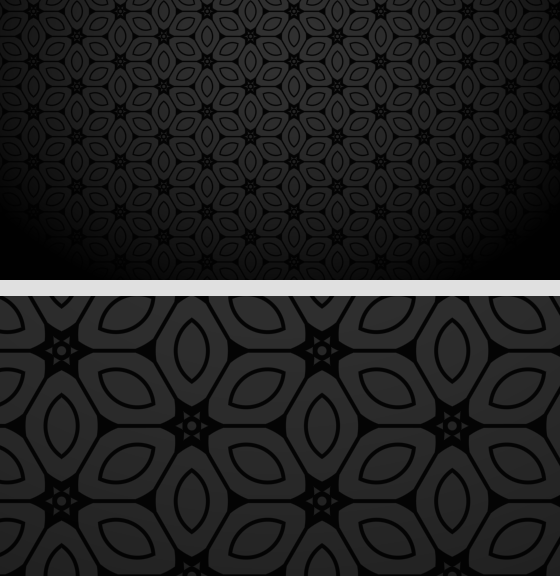
Top, the full canvas; bottom, a detail of the centre.
Give the GLSL for this pattern, as a WebGL 1 fragment shader.

```glsl
precision highp float;
// Dark lattice of six-petalled stars with outlined leaves, lit from the upper centre.

uniform vec2 u_resolution;

// Offset to the nearest point of a triangular lattice with unit vertical edges.
vec2 nearestStar(vec2 p) {
  vec2 cell = vec2(sqrt(3.0), 1.0);
  vec2 a = mod(p + 0.5 * cell, cell) - 0.5 * cell;
  vec2 b = mod(p, cell) - 0.5 * cell;
  return dot(a, a) < dot(b, b) ? a : b;
}

// Fold into one twelfth: x runs along a petal axis, y is the distance across it.
vec2 foldPetal(vec2 p) {
  float sector = radians(60.0);
  float angle = atan(p.x, p.y);
  angle = abs(mod(angle + 0.5 * sector, sector) - 0.5 * sector);
  return length(p) * vec2(cos(angle), sin(angle));
}

// Pointed leaf centred on the edge midpoint, made of two mirrored arcs.
float leaf(vec2 p, float halfLength, float halfWidth) {
  float radius = (halfLength * halfLength + halfWidth * halfWidth) / (2.0 * halfWidth);
  return length(p - vec2(0.5, halfWidth - radius)) - radius;
}

float fill(float d, float blur) {
  return 1.0 - smoothstep(-blur, blur, d);
}

void main() {
  vec2 uv = gl_FragCoord.xy / u_resolution;
  vec2 p = (gl_FragCoord.xy - vec2(0.5 * u_resolution.x, 0.0)) / u_resolution.y;
  float edge = 0.179;
  float blur = 0.8 / (u_resolution.y * edge);
  vec2 star = nearestStar((p - vec2(-0.105, 0.512)) / edge);
  vec2 v = foldPetal(star);

  // Coordinates along and across the star arm between two petals.
  float along = dot(v, vec2(0.866, 0.5));
  float across = abs(dot(v, vec2(0.5, -0.866)));

  // Petals, trimmed by the thin gaps, with an inner leaf outline.
  float petal = max(leaf(v, 0.37, 0.24), 0.013 - across);
  float outline = abs(leaf(v, 0.205, 0.107)) - 0.013;
  float raised = fill(petal, blur) * (1.0 - fill(outline, blur));

  // Star core: a dot ringed by six small triangles.
  float dotCore = length(star) - 0.03;
  float chip = max(0.062 - along, 0.9 * across + 0.45 * (along - 0.108));
  raised = max(raised, 0.85 * fill(min(dotCore, chip), blur));

  // Broad elliptical light fading to black at the sides and the bottom.
  vec2 fromLight = (uv - vec2(0.5, 0.85)) / vec2(0.64, 0.98);
  float light = 0.185 * max(1.0 - dot(fromLight, fromLight), 0.0);
  float shade = mix(0.07 * light, light, raised) + 0.004;
  gl_FragColor = vec4(vec3(shade), 1.0);
}
```
